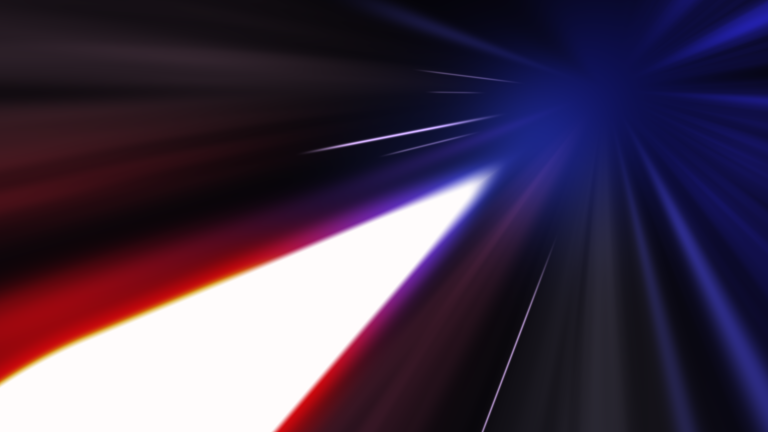
A Shadertoy shader for this background:

```glsl
// Speed tunnel: soft light streaks fan out of a blue vanishing point, crossed by
// a white-hot beam with red and violet rims. Streaks are periodic noise over the
// angle, the beam is a wedge of two edges, and sparks are tapered segments.

// Layout, in units of canvas height
const vec2 VANISH = vec2(1.40, 0.792);
const vec2 TIP = vec2(1.168, 0.619);
const float UPPER_SLOPE = 0.416;
const float LOWER_SLOPE = 1.164;
const float UPPER_BEND = 0.6;
// Palette
const vec3 NIGHT = vec3(0.018, 0.014, 0.028);
const vec3 ASH = vec3(0.19, 0.135, 0.16);
const vec3 SMOKE = vec3(0.13, 0.125, 0.15);
const vec3 RUST = vec3(0.26, 0.10, 0.11);
const vec3 EMBER = vec3(0.34, 0.04, 0.06);
const vec3 MAROON = vec3(0.24, 0.09, 0.14);
const vec3 INDIGO = vec3(0.075, 0.07, 0.40);
const vec3 STEEL = vec3(0.17, 0.17, 0.48);
const vec3 HALO = vec3(0.03, 0.04, 0.27);
const vec3 HAZE = vec3(0.07, 0.11, 0.35);
const vec3 AZURE = vec3(0.24, 0.28, 0.85);
const vec3 VIOLET = vec3(0.45, 0.17, 0.80);
const vec3 RED = vec3(0.92, 0.025, 0.05);
const vec3 WHITE = vec3(1.0, 0.99, 0.99);
const vec3 SPARK = vec3(0.80, 0.66, 0.90);

float hash(float n) {
    n = fract(n * 0.1031);
    n *= n + 33.33;
    n *= n + n;
    return fract(n);
}

// Noise around the full circle in a whole number of cells, with firm edges
float ringNoise(float degrees, float cells) {
    float x = (degrees / 360.0 + 0.5) * cells;
    float i = floor(x), f = smoothstep(0.35, 1.0, fract(x));
    return mix(hash(mod(i, cells) + cells), hash(mod(i + 1.0, cells) + cells), f);
}

// Soft angular ray around a centre angle
float ray(float degrees, float centre, float width) {
    float d = mod(degrees - centre + 180.0, 360.0) - 180.0;
    return exp(-d * d / (width * width));
}

float blob(vec2 p, vec2 centre, float radius) {
    vec2 d = (p - centre) / radius;
    return exp(-dot(d, d));
}

// Thin segment that fades toward both ends
float spark(vec2 p, vec2 a, vec2 b, float width) {
    vec2 ab = b - a;
    float t = clamp(dot(p - a, ab) / dot(ab, ab), 0.0, 1.0);
    float d = length(p - a - ab * t) / width;
    return exp(-d * d) * smoothstep(0.0, 0.3, t) * smoothstep(1.0, 0.6, t);
}

// Streaks: angle 0 points left, 90 down, -90 up
vec3 tunnel(vec2 p, float angle, float radius, float grain) {
    float reach = smoothstep(0.05, 0.4, radius);
    float leftSide = smoothstep(1.25, 0.4, p.x);
    float farLeft = smoothstep(0.95, 0.0, p.x);
    float rightSide = smoothstep(98.0, 140.0, abs(angle));

    vec3 col = ASH * ray(angle, -4.0, 12.0) * leftSide * (0.15 + 0.9 * grain);
    col += RUST * ray(angle, 4.5, 3.2) * farLeft * (0.35 + 0.8 * grain);
    col += EMBER * ray(angle, 9.5, 4.0) * farLeft * (0.3 + 0.9 * grain);
    col += MAROON * ray(angle, 54.0, 9.0) * (0.2 + 0.9 * grain);
    col += SMOKE * ray(angle, 88.0, 17.0) * (0.15 + 1.1 * grain);
    col += INDIGO * rightSide * (0.1 + 0.9 * grain);

    // Red streak beside the beam, cooling to violet toward the centre
    vec3 hot = mix(VIOLET * 0.22, RED * 0.8, smoothstep(0.8, 0.0, p.x));
    col += hot * ray(angle, 21.3, 2.7) * (0.6 + 0.5 * grain);

    // Distinct blue rays
    float bend = 8.0 * exp(-radius * 4.0);
    col += STEEL * 0.75 * ray(angle, 117.0 + bend, 3.0);
    col += STEEL * 0.4 * ray(angle, 103.5, 2.0);
    col += STEEL * 0.45 * ray(angle, -20.0, 2.5) * smoothstep(0.7, 1.0, p.x);
    col += INDIGO * (0.8 * ray(angle, -156.0, 4.0) + 0.5 * ray(angle, -132.0, 4.0));
    col += INDIGO * 0.5 * ray(angle, 176.0, 2.0);

    // Dark gaps
    col *= 1.0 - 0.9 * ray(angle, -174.0, 5.0);
    col *= 1.0 - 0.9 * ray(angle, -40.0, 14.0);
    col *= 1.0 - 0.7 * ray(angle, 0.3, 1.5) * farLeft;
    return NIGHT + col * reach;
}

void mainImage(out vec4 fragColor, in vec2 fragCoord) {
    vec2 p = fragCoord / iResolution.y;
    vec2 q = VANISH - p;
    float radius = length(q);
    float angle = degrees(atan(q.y, q.x + 1e-5));
    float grain = 0.5 * ringNoise(angle, 47.0) + 0.3 * ringNoise(angle + 4.0 * radius, 97.0)
                + 0.2 * ringNoise(angle - 3.0 * radius, 180.0);
    // Tunnel and its blue heart
    vec3 col = tunnel(p, angle, radius, grain);
    col += HALO * blob(p, VANISH, 0.27) * (1.0 - 0.5 * ray(angle, -40.0, 14.0) * smoothstep(0.0, 0.2, radius));
    col += HAZE * (blob(p, TIP + vec2(0.06, 0.03), 0.17) + 0.35 * blob(p, TIP - vec2(0.2, 0.03), 0.18));

    // Wedge edges: positive distances lie outside the beam
    vec2 t = p - TIP;
    float bend = max(0.2 - p.x, 0.0);
    float above = (t.y - UPPER_SLOPE * t.x + UPPER_BEND * bend * bend) / length(vec2(1.0, UPPER_SLOPE));
    float below = (LOWER_SLOPE * t.x - t.y) / length(vec2(1.0, LOWER_SLOPE));
    float edge = max(above, below);
    float outside = max(edge, 0.0);
    float along = length(t);
    float upper = smoothstep(-0.03, 0.03, above - below);

    // Coloured rim, wide above and narrow below
    float rimWidth = 0.024 + along * mix(0.045, 0.075, upper);
    float rim = exp(-pow(outside / rimWidth, 2.0)) * smoothstep(1.25, 1.05, p.x);
    rim *= mix(1.0, 0.5 + 0.6 * grain, smoothstep(0.0, 0.06, outside));
    vec3 rimColour = mix(AZURE, VIOLET, smoothstep(0.05, 0.35, along));
    rimColour = mix(rimColour, RED, smoothstep(0.25, 0.7, along));
    col = mix(col, rimColour, clamp(rim * 0.9, 0.0, 1.0));
    col.g += 0.6 * upper * exp(-pow(outside / 0.011, 2.0)) * smoothstep(0.5, 0.75, along);

    // White core, softer and fading at its tip
    float softness = mix(0.022, 0.009, smoothstep(0.0, 0.35, along));
    float core = smoothstep(softness, -softness, edge) * smoothstep(1.18, 1.08, p.x);
    col = mix(col, WHITE, core);

    // Sparks
    float glint = spark(p, vec2(0.68, 0.641), vec2(1.18, 0.738), 0.0032);
    glint += 0.35 * spark(p, vec2(0.87, 0.635), vec2(1.12, 0.697), 0.0025);
    glint += 0.7 * spark(p, vec2(1.06, -0.15), vec2(1.295, 0.47), 0.0025);
    glint += 0.3 * spark(p, vec2(0.95, 0.840), vec2(1.22, 0.806), 0.0022);
    glint += 0.2 * spark(p, vec2(0.98, 0.787), vec2(1.13, 0.785), 0.0022);
    fragColor = vec4(clamp(col + SPARK * glint, 0.0, 1.0), 1.0);
}
```
